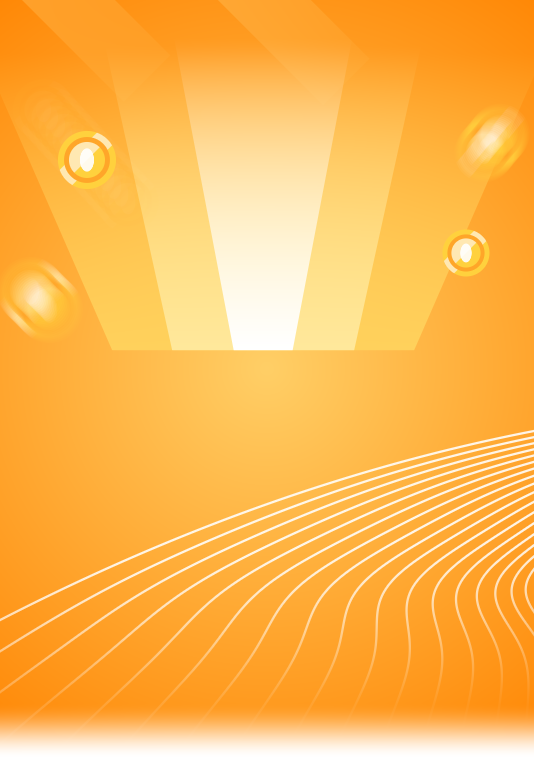
Reproduce this background procedurally as a Shadertoy shader.

```glsl
// Orange stage backdrop: light beams, floating coins and a field of wavy white lines.

// Lengths are in canvas heights; x = 0 is the vertical centre line.
const vec3 GLOW_COLOR = vec3(1.0, 0.81, 0.40);
const vec3 EDGE_COLOR = vec3(1.0, 0.53, 0.02);
const vec2 GLOW_CENTER = vec2(0.0, 0.52);
const float GLOW_RADIUS = 0.60;

const float BEAM_X = -0.005;
const float BEAM_BASE = 0.544;
const vec3 BEAM_OUTER = vec3(1.0, 0.82, 0.36);
const vec3 BEAM_MIDDLE = vec3(1.0, 0.91, 0.61);
const vec3 BEAM_INNER = vec3(1.0);

const vec3 STREAK_COLOR = vec3(1.0, 0.76, 0.36);
const vec3 COIN_GOLD = vec3(1.0, 0.82, 0.24);
const vec3 COIN_PALE = vec3(1.0, 0.91, 0.70);
const vec3 COIN_GROOVE = vec3(1.0, 0.65, 0.16);
const int BLUR_STEPS = 13;

const int LINE_COUNT = 17;
const float LINE_HALF_WIDTH = 0.0015;
const float LINE_TOP = 0.4388;
const float CANVAS_RIGHT = 0.3477;

float pixel() { return 1.0 / iResolution.y; }

// Antialiased coverage of the region where d < 0
float cover(float d) { return clamp(0.5 - d / pixel(), 0.0, 1.0); }

// Upward-widening beam that fades out towards its top
float beam(vec2 p, float halfWidth, float slope, float fadeTop) {
    float rise = p.y - BEAM_BASE;
    float side = (abs(p.x - BEAM_X) - halfWidth - slope * rise) / sqrt(1.0 + slope * slope);
    float fade = clamp((fadeTop - p.y) / (fadeTop - BEAM_BASE), 0.0, 1.0);
    return cover(side) * cover(-rise) * fade;
}

// Diagonal band hanging from the top edge; start is its left top corner
float streak(vec2 p, float start, float width, float reach) {
    float down = 1.0 - p.y;
    float across = p.x - down - start;
    float along = p.x + down - start;
    float band = cover(-across * 0.7071) * cover((across - width) * 0.7071);
    return band * cover((along - reach) * 0.7071) * (1.0 - 0.75 * clamp(along / reach, 0.0, 1.0));
}

// Plain coin with a rim, a groove and a glint; premultiplied colour
vec4 coin(vec2 p, float radius) {
    float d = length(p);
    float diagonal = (p.x - p.y) / radius;
    float glint = cover((abs(diagonal + 0.12) - 0.48) * radius * 0.7071);
    vec3 rim = mix(COIN_GOLD, COIN_PALE, glint);
    vec3 face = mix(COIN_GOLD, COIN_PALE, cover(diagonal * radius * 0.7071));
    vec3 color = mix(rim, COIN_GROOVE, cover(d - 0.79 * radius));
    color = mix(color, face, cover(d - 0.62 * radius));
    float spark = length(p * vec2(1.65, 1.0)) - 0.40 * radius;
    color = mix(color, vec3(1.0), cover(spark) * 0.9);
    return vec4(color, 1.0) * cover(d - radius);
}

// Coin averaged along a motion vector and laid over the base colour
vec3 addCoin(vec3 base, vec2 p, float radius, vec2 motion, float opacity) {
    vec4 sum = vec4(0.0);
    for (int i = 0; i < BLUR_STEPS; i++) {
        float t = 2.0 * float(i) / float(BLUR_STEPS - 1) - 1.0;
        sum += coin(p - motion * t, radius);
    }
    sum *= opacity / float(BLUR_STEPS);
    return base * (1.0 - sum.a) + sum.rgb;
}

// Horizontal place of a wave line at a depth below the top of the field
float lineX(float depth, float s) {
    float v = max(depth, -0.03);
    float first = CANVAS_RIGHT + 0.4206 - sqrt(0.1769 + 4.34 * v);
    float bend = (v - 0.2018) / 0.0716;
    float last = 0.401 + 0.378 * exp(-v / 0.052) - 0.0716 * exp(-bend * bend);
    return mix(first, last, s * (1.55 - 0.55 * s));
}

float waveLines(vec2 p) {
    float depth = LINE_TOP - p.y;
    float ink = 0.0;
    for (int i = 0; i < LINE_COUNT; i++) {
        float s = float(i) / float(LINE_COUNT - 1);
        float x = lineX(depth, s);
        float slope = (lineX(depth + 0.001, s) - x) / 0.001;
        float d = abs(p.x - x) / sqrt(1.0 + slope * slope);
        ink = max(ink, cover(d - LINE_HALF_WIDTH));
    }
    float fade = smoothstep(0.03, 0.30, p.y - 0.06 * p.x);
    return ink * fade * 0.88 * step(-0.03, depth);
}

void mainImage(out vec4 fragColor, in vec2 fragCoord) {
    vec2 p = vec2(fragCoord.x - 0.5 * iResolution.x, fragCoord.y) / iResolution.y;

    // Radial glow
    vec3 color = mix(GLOW_COLOR, EDGE_COLOR, min(length(p - GLOW_CENTER) / GLOW_RADIUS, 1.0));

    // Diagonal streaks and nested beams
    color = mix(color, STREAK_COLOR, 0.40 * streak(p, -0.319, 0.121, 0.265));
    color = mix(color, STREAK_COLOR, 0.40 * streak(p, -0.064, 0.121, 0.274));
    color = mix(color, BEAM_OUTER, beam(p, 0.1966, 0.437, 0.93));
    color = mix(color, BEAM_MIDDLE, beam(p, 0.1185, 0.22, 0.94));
    color = mix(color, BEAM_INNER, beam(p, 0.0384, 0.191, 0.95));

    // Coins: a faint trail, two sharp and two blurred
    color = addCoin(color, p - vec2(-0.236, 0.797), 0.040, vec2(0.055, -0.060), 0.38);
    color = addCoin(color, p - vec2(-0.2344, 0.7917), 0.0378, vec2(0.0), 1.0);
    color = addCoin(color, p - vec2(0.2591, 0.6706), 0.0306, vec2(0.0), 1.0);
    color = addCoin(color, p - vec2(0.2930, 0.8138), 0.039, vec2(0.010, 0.012), 0.85);
    color = addCoin(color, p - vec2(-0.2956, 0.6094), 0.044, vec2(0.012, -0.012), 0.85);

    // Wave lines and the white fade at the foot
    color = mix(color, vec3(1.0), waveLines(p));
    color = mix(color, vec3(1.0), 1.0 - smoothstep(0.012, 0.085, p.y));
    fragColor = vec4(color, 1.0);
}
```
